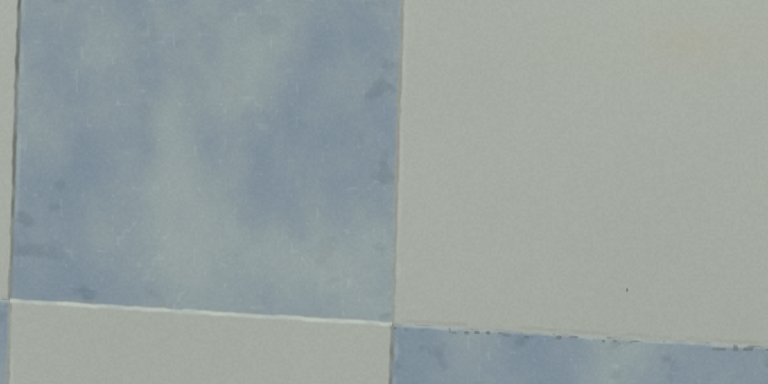
Write a Shadertoy shader that draws this texture.

```glsl
// Checkerboard of pale and mottled blue-grey glazed tiles, slightly tilted, with thin worn joints.

// Layout, in canvas heights
const vec2  ORIGIN = vec2(0.020, 0.219);      // joint crossing at the lower left
const vec2  SHEAR = vec2(0.030, -0.0625);     // lean of the upright and level joints
const float TILE = 0.997;
const float JOINT_HALF = 0.0055;
const float GLINT_HALF = 0.0060;
const float EDGE_SOFT = 0.006;

// Colours
const vec3 PALE = vec3(0.650, 0.670, 0.637);
const vec3 BLUE_DEEP = vec3(0.495, 0.557, 0.603);
const vec3 BLUE_MILKY = vec3(0.590, 0.637, 0.632);
const vec3 GROUT_DARK = vec3(0.390, 0.405, 0.385);
const vec3 GROUT_TAN = vec3(0.570, 0.580, 0.550);
const vec3 GLINT = vec3(0.730, 0.765, 0.730);
const vec3 STAIN = vec3(0.670, 0.660, 0.590);

// Wear
const vec2  STAIN_POS = vec2(1.82, 0.88);
const vec2  STAIN_SIZE = vec2(0.22, 0.06);
const vec2  SPECK_POS = vec2(1.633, 0.245);
const float SPECK_RADIUS = 0.004;
const float GRAIN = 0.022;

float hash(vec2 p) {
    vec3 q = fract(vec3(p.xyx) * 0.1031);
    q += dot(q, q.yzx + 33.33);
    return fract((q.x + q.y) * q.z);
}

float noise(vec2 p) {
    vec2 i = floor(p), f = fract(p);
    f = f * f * (3.0 - 2.0 * f);
    return mix(mix(hash(i), hash(i + vec2(1, 0)), f.x),
               mix(hash(i + vec2(0, 1)), hash(i + vec2(1, 1)), f.x), f.y);
}

float fbm(vec2 p) {
    float sum = 0.0, amp = 0.5;
    for (int k = 0; k < 5; k++) {
        sum += amp * noise(p);
        p = mat2(1.6, 1.2, -1.2, 1.6) * p + 7.3;
        amp *= 0.5;
    }
    return sum;
}

// Soft line profile: 1 on the joint, 0 away from it
float line(float dist, float halfWidth, float px) {
    return 1.0 - smoothstep(halfWidth * 0.4 - px * 0.5, halfWidth * 1.4 + px * 0.5, abs(dist));
}

void mainImage(out vec4 fragColor, in vec2 fragCoord) {
    float px = 1.0 / iResolution.y;
    vec2 p = fragCoord * px;

    // Tilted tile grid with slightly uneven edges
    vec2 wobble = (vec2(noise(p.yx * 45.0), noise(p * 45.0 + 19.0)) - 0.5) * 0.004;
    vec2 grid = (p - ORIGIN - SHEAR * p.yx + wobble) / TILE;
    vec2 cell = floor(grid);
    vec2 toJoint = (grid - round(grid)) * TILE;

    // Smooth checker: the sign of each axis flips across its joints
    vec2 parity = 1.0 - 2.0 * mod(cell, 2.0);
    vec2 side = parity * smoothstep(vec2(0.0), vec2(EDGE_SOFT + px), abs(toJoint));
    float blueMask = 0.5 + 0.5 * side.x * side.y;

    // Blue glaze: cloudy centre, deeper towards the tile rim
    vec2 glazePos = p + cell * 5.7 + 20.0;
    float cloud = fbm(glazePos * vec2(4.5, 3.6));
    float rim = smoothstep(0.22, 0.0, min(abs(toJoint.x), abs(toJoint.y)));
    float milk = smoothstep(0.22, 0.78, cloud - 0.13 * rim + 0.04);
    vec3 blue = mix(BLUE_DEEP, BLUE_MILKY, milk);
    float vein = smoothstep(0.60, 0.78, fbm(glazePos * vec2(13.0, 17.0) + 40.0));
    blue -= 0.045 * vein * (0.3 + 0.7 * rim);
    float fleck = smoothstep(0.82, 0.98, noise(glazePos * vec2(75.0, 55.0)));
    blue += 0.025 * fleck;

    // Pale glaze: nearly even, with a faint warm stain
    vec3 pale = PALE + 0.022 * (fbm(p * 2.5 + 60.0) - 0.5) + 0.018 * (p.y - 0.5);
    vec2 stainDist = (p - STAIN_POS) / STAIN_SIZE;
    pale = mix(pale, STAIN, 0.6 * exp(-dot(stainDist, stainDist)) * noise(p * 14.0 + 3.0));

    vec3 color = mix(pale, blue, blueMask);

    // Upright joints: dark where a blue tile starts on the right, tan elsewhere
    float rowSign = parity.y;
    float rightBlue = 0.5 + 0.5 * rowSign * (1.0 - 2.0 * mod(round(grid.x), 2.0));
    float wear = smoothstep(0.15, 0.75, noise(p * vec2(30.0, 24.0) + 11.0));
    vec3 grout = mix(GROUT_TAN, GROUT_DARK, rightBlue * (0.55 + 0.45 * p.y));
    float upright = line(toJoint.x, JOINT_HALF, px);
    color = mix(color, grout, upright * (0.5 + 0.4 * wear));
    float lip = line(toJoint.x - 2.0 * JOINT_HALF, JOINT_HALF, px);
    color = mix(color, GLINT, lip * 0.22 * wear);

    // Level joints: a bright glint on pale tiles below, crumbly grout on blue ones
    float belowBlue = 0.5 + 0.5 * parity.x * (1.0 - 2.0 * mod(round(grid.y) - 1.0, 2.0));
    float level = line(toJoint.y, GLINT_HALF, px);
    float glint = mix(0.65 + 0.35 * wear, 0.35 * wear, belowBlue);
    color = mix(color, GLINT, level * glint);
    float underShade = line(toJoint.y - 1.8 * GLINT_HALF, JOINT_HALF, px);
    color = mix(color, GROUT_TAN, underShade * 0.35 * wear);
    float crumbs = smoothstep(0.62, 0.85, noise(p * vec2(70.0, 90.0)));
    float crumbBand = line(toJoint.y + GLINT_HALF, 1.5 * JOINT_HALF, px);
    color = mix(color, GROUT_DARK, crumbBand * crumbs * 0.55 * belowBlue);

    // Lone dark speck and fine surface grain
    float speck = 1.0 - smoothstep(0.0, SPECK_RADIUS + px, length((p - SPECK_POS) * vec2(1.4, 0.8)));
    color = mix(color, GROUT_DARK, 0.8 * speck);
    color += GRAIN * (noise(p * 170.0) - 0.5);

    fragColor = vec4(clamp(color, 0.0, 1.0), 1.0);
}
```
